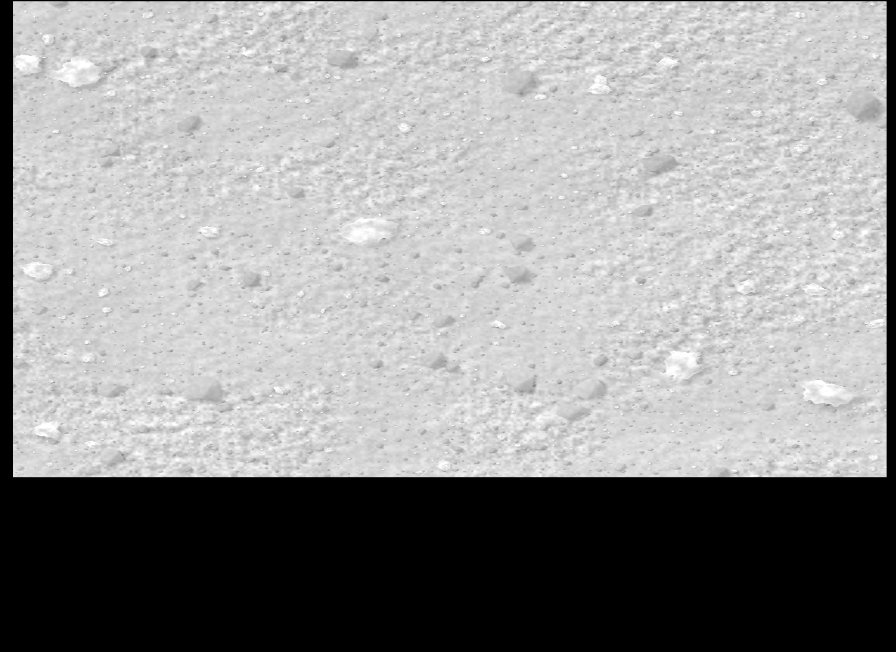
Reproduce this texture procedurally as a Shadertoy shader.

```glsl
#define FIELD_MIN vec2(0.0145, 0.268)
#define FIELD_MAX vec2(0.9895, 0.998)
#define SOIL 0.832
#define GRAIN 0.15
#define RELIEF 0.27
#define GREY_STONE 0.775
#define WHITE_STONE 0.945
#define WHITE_SHARE 0.36
#define SHADOW 0.14
#define LARGEST_CELL 0.24
#define LAYERS 5

float hash(vec2 p) {
    return fract(sin(dot(p, vec2(127.1, 311.7))) * 43758.5);
}

float noise(vec2 p) {
    vec2 i = floor(p), f = fract(p);
    f = f * f * (3.0 - 2.0 * f);
    return mix(mix(hash(i), hash(i + vec2(1, 0)), f.x),
               mix(hash(i + vec2(0, 1)), hash(i + vec2(1, 1)), f.x), f.y);
}

float fbm(vec2 p) {
    float sum = 0.0, amp = 0.5;
    for (int i = 0; i < 4; i++) {
        sum += amp * noise(p);
        p = mat2(1.6, 1.2, -1.2, 1.6) * p + 7.3;
        amp *= 0.5;
    }
    return sum;
}

// Faceted outline: intersection of randomly placed half planes, softened to an ellipse
float stoneShape(vec2 q, vec2 id) {
    float facets = -1.0;
    for (int k = 0; k < 7; k++) {
        float r = hash(id + float(k) * 3.7);
        float a = (float(k) + 0.7 * r) * 0.898;
        facets = max(facets, dot(q, vec2(cos(a), sin(a))) - 0.6 - 0.4 * r);
    }
    return mix(facets, length(q) - 0.9, 0.3 * hash(id + 41.0));
}

// Sandy ground: smooth drifts, rough gravel patches and side-lit grain
float soil(vec2 p) {
    float rough = smoothstep(0.3, 0.65, fbm(p * vec2(5.0, 11.0)));
    vec2 g = p * vec2(62.0, 105.0);
    float relief = fbm(g) - fbm(g + vec2(0.5, -0.6));
    float grain = noise(p * vec2(210.0, 290.0)) - 0.5;
    float drift = fbm(p * vec2(7.0, 22.0) + 30.0) - 0.47;
    float shade = SOIL + 0.07 * drift - 0.035 * (p.y - 0.63);
    return shade + mix(0.4, 1.0, rough) * (RELIEF * relief + GRAIN * grain);
}

// One layer of scattered stones over the shade beneath
float stones(float shade, vec2 p, float cell, float seed) {
    vec2 home = floor(p / cell);
    for (int j = -1; j <= 1; j++)
    for (int i = -1; i <= 1; i++) {
        vec2 id = home + vec2(i, j) + seed * 57.0;
        if (hash(id + 2.3) > 0.62) continue;

        vec2 jitter = 0.15 + 0.7 * vec2(hash(id + 5.1), hash(id + 9.4));
        float size = hash(id + 13.7);
        float radius = cell * mix(0.07, 0.2, size * size);
        vec2 q = (p - (home + vec2(i, j) + jitter) * cell) / radius;
        float tilt = 0.5 * (hash(id + 17.2) - 0.5);
        q = mat2(cos(tilt), sin(tilt), -sin(tilt), cos(tilt)) * q;
        q *= vec2(0.85, mix(1.1, 2.1, hash(id + 21.9)));
        if (dot(q, q) > 5.0) continue;

        // White stones have ragged, chipped rims
        bool white = hash(id + 27.6) < WHITE_SHARE;
        float chips = fbm(q * 2.6 + id) - 0.47;
        float outline = stoneShape(q, id) + chips * (white ? 0.8 : 0.2);
        float shadowDist = stoneShape(q - vec2(0.2, -0.22), id);
        float soft = 0.8 / (iResolution.y * radius) + 0.03;

        // Light from the upper left, darker face at the lower right
        float light = dot(q, vec2(-0.5, 0.8));
        float face = smoothstep(0.15, 0.4, dot(q, vec2(0.75, -0.5)) + 0.5 * chips);
        float body = GREY_STONE + 0.09 * (hash(id + 33.0) - 0.4)
                   + 0.045 * light - 0.085 * face + 0.1 * chips;
        if (white) body = WHITE_STONE + 0.04 * light + 0.45 * chips - 0.05 * face;
        body += 0.05 * (noise(p * 230.0) - 0.5);

        float depth = white ? 0.7 * SHADOW : SHADOW;
        shade -= depth * (1.0 - smoothstep(-0.15, 0.15 + soft, shadowDist));
        shade = mix(shade, body, 1.0 - smoothstep(-soft, soft, outline));
    }
    return shade;
}

void mainImage(out vec4 fragColor, in vec2 fragCoord) {
    vec2 uv = fragCoord / iResolution.xy;
    vec2 p = fragCoord / iResolution.y;
    float shade = soil(p);

    // Pebbles first, boulders last
    float cell = LARGEST_CELL * pow(0.5, float(LAYERS - 1));
    for (int k = 0; k < LAYERS; k++) {
        shade = stones(shade, p, cell, float(k) + 1.0);
        cell *= 2.0;
    }

    // Black surround
    vec2 edge = 0.5 / iResolution.xy;
    vec2 inside = smoothstep(FIELD_MIN - edge, FIELD_MIN + edge, uv)
                * (1.0 - smoothstep(FIELD_MAX - edge, FIELD_MAX + edge, uv));
    fragColor = vec4(vec3(clamp(shade, 0.0, 1.0) * inside.x * inside.y), 1.0);
}
```
